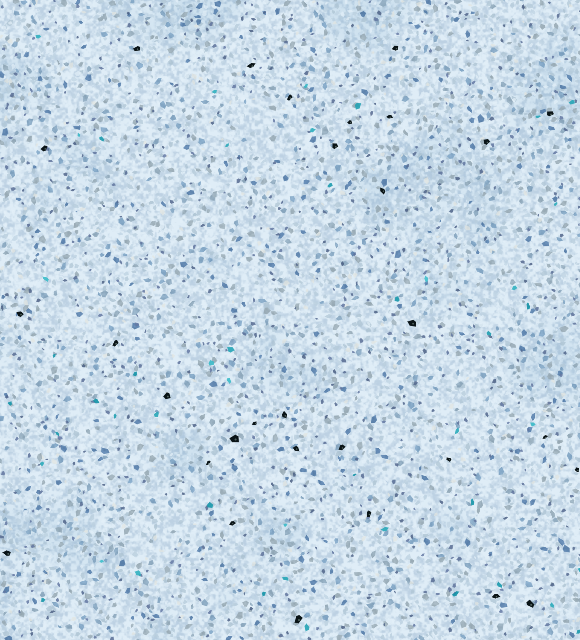
Reproduce this texture procedurally as a WebGL 2 fragment shader.

```glsl
#version 300 es
precision highp float;
precision highp int;

uniform vec2 u_resolution;
out vec4 fragColor;

const float TAU = 6.2831853;

// Integer hash: three random values per cell and seed
vec3 hash3(ivec2 cell, int seed) {
    uvec3 v = uvec3(ivec3(cell, seed)) * 1664525u + 1013904223u;
    v.x += v.y * v.z; v.y += v.z * v.x; v.z += v.x * v.y;
    v ^= v >> 16u;
    v.x += v.y * v.z; v.y += v.z * v.x; v.z += v.x * v.y;
    return vec3(v >> 8u) / 16777216.0;
}

float valueNoise(vec2 p, int seed) {
    ivec2 i = ivec2(floor(p));
    vec2 f = fract(p);
    f = f * f * (3.0 - 2.0 * f);
    float low = mix(hash3(i, seed).x, hash3(i + ivec2(1, 0), seed).x, f.x);
    float high = mix(hash3(i + ivec2(0, 1), seed).x, hash3(i + ivec2(1, 1), seed).x, f.x);
    return mix(low, high, f.y);
}

// Irregular five-sided stone, elongated along a random axis
float stoneDistance(vec2 q, float radius, vec3 rnd) {
    float turn = rnd.x * TAU;
    q = mat2(cos(turn), sin(turn), -sin(turn), cos(turn)) * q;
    q.y *= 1.0 + 0.7 * rnd.y;
    float d = -1.0;
    for (int k = 0; k < 5; k++) {
        float jitter = fract(rnd.z * 7.31 + float(k) * 0.618);
        float a = (float(k) + 0.6 * jitter) * TAU / 5.0;
        d = max(d, dot(q, vec2(cos(a), sin(a))) - radius * (0.75 + 0.4 * jitter));
    }
    return d;
}

// Scattered stones: x = coverage, y = random tone, zw = offset in radii
vec4 scatter(vec2 p, float cells, float density, float radius, int seed) {
    vec4 hit = vec4(0.0);
    float edge = max(0.0009, 0.6 / u_resolution.y);
    ivec2 home = ivec2(floor(p * cells));
    for (int y = -1; y <= 1; y++)
    for (int x = -1; x <= 1; x++) {
        ivec2 cell = home + ivec2(x, y);
        vec3 place = hash3(cell, seed);
        if (place.z > density) continue;
        vec3 rnd = hash3(cell, seed + 57);
        vec2 q = p - (vec2(cell) + 0.1 + 0.8 * place.xy) / cells;
        float size = radius * (0.65 + 0.6 * fract(rnd.z * 13.7));
        float cover = 1.0 - smoothstep(-edge, edge, stoneDistance(q, size, rnd));
        if (cover > hit.x) hit = vec4(cover, fract(rnd.y * 9.3 + rnd.x), q / size);
    }
    return hit;
}

void main() {
    vec2 p = gl_FragCoord.xy / u_resolution.y;

    // Broad hazy patches
    float haze = 0.65 * valueNoise(p * 7.0, 1) + 0.35 * valueNoise(p * 17.0, 2);
    haze = smoothstep(0.48, 0.85, haze);

    // Fine pale ground
    float grain = 0.5 * valueNoise(p * 230.0, 3) + 0.3 * valueNoise(p * 120.0, 4)
                + 0.2 * valueNoise(p * 420.0, 5);
    vec3 color = mix(vec3(0.74, 0.82, 0.89), vec3(0.875, 0.93, 0.968),
                     smoothstep(0.2, 0.68, grain));
    color -= haze * vec3(0.065, 0.045, 0.03);

    // Faint stones below the surface, then white flakes
    vec4 faint = scatter(p, 88.0, 0.42 + 0.2 * haze, 0.0038, 10);
    color = mix(color, mix(vec3(0.66, 0.75, 0.81), vec3(0.76, 0.84, 0.90), faint.y), 0.75 * faint.x);
    vec4 flake = scatter(p, 80.0, 0.35, 0.0033, 20);
    color = mix(color, mix(vec3(0.89, 0.94, 0.975), vec3(0.89, 0.90, 0.88), step(0.86, flake.y)), 0.7 * flake.x);

    // Grey to blue stones
    vec4 stone = scatter(p, 62.0, 0.46 + 0.2 * haze, 0.0043, 30);
    vec3 stoneColor = mix(vec3(0.59, 0.66, 0.70), vec3(0.47, 0.62, 0.75), smoothstep(0.2, 0.8, stone.y));
    stoneColor = mix(stoneColor, vec3(0.31, 0.47, 0.65), step(0.85, stone.y));
    stoneColor += 0.09 * (valueNoise(p * 300.0, 6) - 0.4);
    color = mix(color, stoneColor, 0.86 * stone.x);

    // Small dark blue and slate splinters
    vec4 splinter = scatter(p, 72.0, 0.19, 0.0026, 40);
    color = mix(color, mix(vec3(0.29, 0.37, 0.51), vec3(0.40, 0.48, 0.65), splinter.y), 0.85 * splinter.x);

    // Sparse turquoise beads
    vec4 bead = scatter(p, 26.0, 0.065, 0.0038, 50);
    color = mix(color, mix(vec3(0.06, 0.56, 0.64), vec3(0.25, 0.75, 0.80), bead.y), 0.9 * bead.x);

    // Rare black stones with a small glint
    vec4 jet = scatter(p, 24.0, 0.055, 0.0052, 60);
    float glint = 1.0 - smoothstep(0.1, 0.4, length(jet.zw - vec2(0.25, -0.2)));
    color = mix(color, mix(vec3(0.04, 0.08, 0.09), vec3(0.42, 0.50, 0.47), 0.7 * glint), jet.x);

    fragColor = vec4(color, 1.0);
}
```
